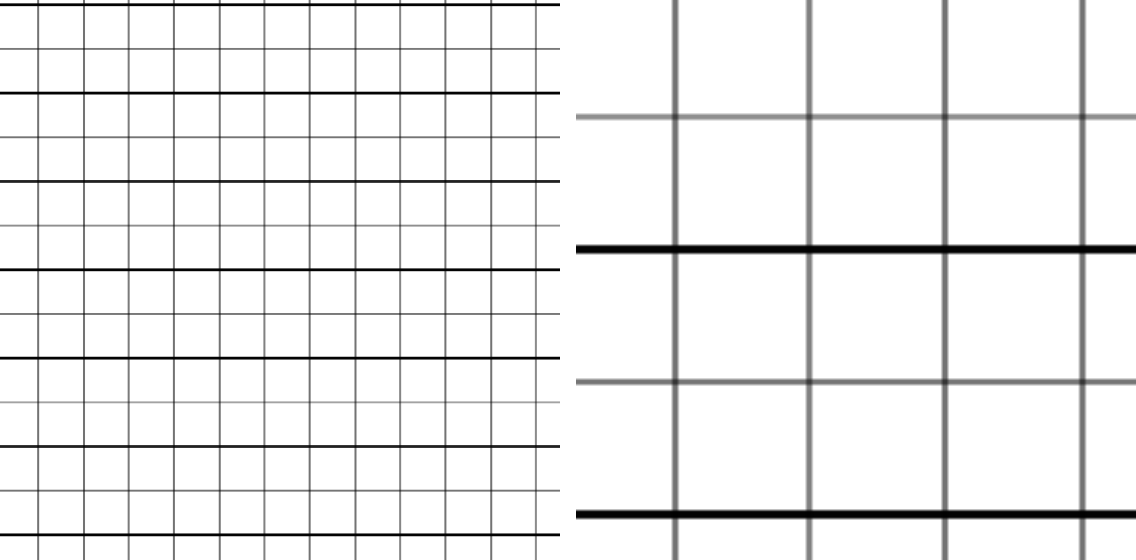
Left, the full canvas; right, a detail of the centre.
Reproduce this pattern procedurally as a WebGL 1 fragment shader.

```glsl
precision highp float;
// Ruled grid on white: thin grey columns, with black and thin grey rows alternating.

uniform vec2 u_resolution;

// Lengths are fractions of the canvas
const float COLUMN_STEP = 0.0808;
const float COLUMN_START = 0.0685;
const float COLUMN_JITTER = 0.0007;
const float ROW_STEP = 0.15777;
const float ROW_START = 0.0449;
const float COLUMN_HALF_WIDTH = 0.0018;
const float THIN_HALF_WIDTH = 0.0017;
const float BOLD_HALF_WIDTH = 0.0025;
const float EDGE_SOFTNESS = 0.0018;
const float COLUMN_INK = 0.55;
const float THIN_INK = 0.54;
const float BOLD_INK = 0.99;
const vec3 PAPER = vec3(1.0);
const float TAU = 6.28318;

// Index of the line closest to a coordinate
float nearestLine(float x, float start, float spacing) {
  return floor((x - start) / spacing + 0.5);
}

// Soft-edged coverage of a line at a given distance from its centre
float lineCoverage(float dist, float halfWidth, float pixel) {
  float softness = max(EDGE_SOFTNESS, pixel);
  return clamp((halfWidth - abs(dist)) / softness + 0.5, 0.0, 1.0);
}

// 1 when an index has the given remainder, else 0
float everyNth(float index, float n, float remainder) {
  return 1.0 - step(0.5, abs(mod(index + 0.5, n) - 0.5 - remainder));
}

// Columns: spacing and tone vary slightly in a cycle of three
float columnInk(float x, float pixel) {
  float i = nearestLine(x, COLUMN_START, COLUMN_STEP);
  float jitter = COLUMN_JITTER * cos(TAU * (i - 1.0) / 3.0);
  float centre = COLUMN_START + i * COLUMN_STEP + jitter;
  float fade = everyNth(i, 3.0, 2.0) * (0.02 + 0.007 * i);
  return (COLUMN_INK - fade) * lineCoverage(x - centre, COLUMN_HALF_WIDTH, pixel);
}

// Bold rows: every third is a little softer
float boldRowInk(float y, float pixel) {
  float i = nearestLine(y, ROW_START, ROW_STEP);
  float centre = ROW_START + i * ROW_STEP;
  float fade = 0.12 * everyNth(i, 3.0, 1.0);
  return (BOLD_INK - fade) * lineCoverage(y - centre, BOLD_HALF_WIDTH, pixel);
}

// Thin rows halfway between: alternate ones are paler, mostly near the bottom
float thinRowInk(float y, float pixel) {
  float start = ROW_START + 0.5 * ROW_STEP;
  float i = nearestLine(y, start, ROW_STEP);
  float centre = start + i * ROW_STEP;
  float fade = everyNth(i, 2.0, 1.0) * max(0.22 - 0.04 * i, 0.0);
  return (THIN_INK - fade) * lineCoverage(y - centre, THIN_HALF_WIDTH, pixel);
}

void main() {
  vec2 uv = gl_FragCoord.xy / u_resolution;
  vec2 pixel = 1.0 / u_resolution;

  // Translucent inks multiply, so crossings darken
  float light = 1.0 - columnInk(uv.x, pixel.x);
  light *= 1.0 - boldRowInk(uv.y, pixel.y);
  light *= 1.0 - thinRowInk(uv.y, pixel.y);

  gl_FragColor = vec4(PAPER * light, 1.0);
}
```
